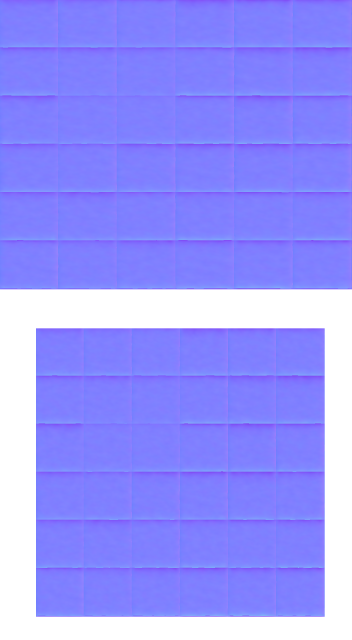
This texture map is drawn by a Shadertoy shader. Its source:

```glsl
// Tangent-space normal map of bevelled tiles, shown on a wide and a square panel.
// Each tile sums edge slopes that decay inward, varied by hash, plus gradient noise;
// the slopes become a unit normal, supersampled over a white ground.

const float TILES = 6.0;                              // repeats across and down
const vec4 WIDE_PANEL = vec4(0.0, 0.548, 1.0, 1.0);   // min xy, max xy
const vec4 SQUARE_PANEL = vec4(0.1026, 0.0364, 0.922, 0.487);
const vec2 JOINT_SHIFT = vec2(0.010, 0.017);          // joint offset, in tiles
const float TOP_SLOPE = 0.44;
const float TOP_WIDTH = 0.065;
const float BOTTOM_SLOPE = 0.33;
const float BOTTOM_WIDTH = 0.052;
const float RIGHT_SLOPE = 0.17;
const float RIGHT_WIDTH = 0.05;
const float LEFT_SLOPE = 0.12;
const float LEFT_WIDTH = 0.045;
const float GRAIN_SLOPE = 0.045;
const float JOINT_WOBBLE = 0.010;
const vec2 WORN_JOINT = vec2(1.5, 2.0);               // centre of the faint joints
const vec3 GROUND = vec3(1.0);
const int SAMPLES = 3;                                // per axis

float hash(vec2 p) {
    vec3 q = fract(vec3(p.xyx) * 0.1031);
    q += dot(q, q.yzx + 33.33);
    return fract((q.x + q.y) * q.z);
}

vec2 gradient(vec2 cell) {
    float angle = 6.2832 * hash(cell);
    return vec2(cos(angle), sin(angle));
}

float gradientNoise(vec2 p) {
    vec2 i = floor(p), f = fract(p);
    vec2 u = f * f * f * (f * (f * 6.0 - 15.0) + 10.0);
    vec2 e = vec2(0.0, 1.0);
    float low = mix(dot(gradient(i), f),
                    dot(gradient(i + e.yx), f - e.yx), u.x);
    float high = mix(dot(gradient(i + e.xy), f - e.xy),
                     dot(gradient(i + e.yy), f - e.yy), u.x);
    return mix(low, high, u.y);
}

// Strength of the horizontal joint at the top of a tile
float rowJointStrength(vec2 tile) {
    float strength = mix(0.65, 1.05, hash(tile + 17.0));
    strength *= tile.x < 0.5 * TILES ? 0.88 : 1.08;
    vec2 away = tile - WORN_JOINT;
    bool worn = abs(away.x) < 1.0 && abs(away.y) < 0.5;
    return worn ? 0.35 * strength : strength;
}

// Strength of the vertical joint at the left of a tile
float columnJointStrength(vec2 tile) {
    return mix(0.45, 1.1, hash(tile + 53.0));
}

vec2 edgeSlope(vec2 p) {
    vec2 wobble = vec2(gradientNoise(p * 5.0 + 11.0), gradientNoise(p * 4.0 + 37.0));
    p += JOINT_WOBBLE * wobble;
    vec2 tile = floor(p), f = fract(p);
    vec2 here = mod(tile, TILES);
    vec2 below = mod(tile + vec2(0.0, 1.0), TILES);
    vec2 right = mod(tile + vec2(1.0, 0.0), TILES);

    // Bevels soften towards the corners
    vec2 corner = mix(vec2(0.55), vec2(1.0), smoothstep(0.0, 0.09, min(f, 1.0 - f)));
    float topWidth = TOP_WIDTH * mix(0.65, 1.4, hash(here + 71.0));
    float top = TOP_SLOPE * rowJointStrength(here) * exp(-f.y / topWidth);
    float bottom = BOTTOM_SLOPE * rowJointStrength(below) * exp((f.y - 1.0) / BOTTOM_WIDTH);
    float leftEdge = LEFT_SLOPE * columnJointStrength(here) * exp(-f.x / LEFT_WIDTH);
    float rightEdge = RIGHT_SLOPE * columnJointStrength(right) * exp((f.x - 1.0) / RIGHT_WIDTH);

    // Uneven wear along the bevels
    float wearX = 1.0 + 0.7 * gradientNoise(p * vec2(3.0, 8.0) + 5.0);
    float wearY = 1.0 + 0.4 * gradientNoise(p * vec2(6.0, 3.0) + 23.0);
    return vec2((rightEdge - leftEdge) * wearX * corner.y,
                (bottom - top) * wearY * corner.x);
}

vec2 grainSlope(vec2 p) {
    vec2 q = p * vec2(5.0, 8.0) + vec2(p.y, -p.x) * 2.0;
    vec2 coarse = vec2(gradientNoise(q), gradientNoise(q + 91.0));
    vec2 fine = vec2(gradientNoise(q * 2.3 + 7.0), gradientNoise(q * 2.3 + 63.0));
    return GRAIN_SLOPE * (coarse + 0.5 * fine);
}

vec3 tileNormalColour(vec2 panelUv) {
    vec2 p = panelUv * TILES + JOINT_SHIFT;
    vec2 slope = edgeSlope(p) + grainSlope(p);
    float z = sqrt(max(0.0, 1.0 - dot(slope, slope)));
    return 0.5 + 0.5 * vec3(slope, z);
}

vec3 sheetColour(vec2 uv) {
    vec4 panel = uv.y > 0.5 ? WIDE_PANEL : SQUARE_PANEL;
    vec2 local = (uv - panel.xy) / (panel.zw - panel.xy);
    if (any(lessThan(local, vec2(0.0))) || any(greaterThan(local, vec2(1.0)))) return GROUND;
    return tileNormalColour(vec2(local.x, 1.0 - local.y));   // rows count downward
}

void mainImage(out vec4 fragColor, in vec2 fragCoord) {
    vec3 sum = vec3(0.0);
    for (int j = 0; j < SAMPLES; j++) {
        for (int i = 0; i < SAMPLES; i++) {
            vec2 offset = (vec2(i, j) + 0.5) / float(SAMPLES) - 0.5;
            sum += sheetColour((fragCoord + offset) / iResolution.xy);
        }
    }
    fragColor = vec4(sum / float(SAMPLES * SAMPLES), 1.0);
}
```
